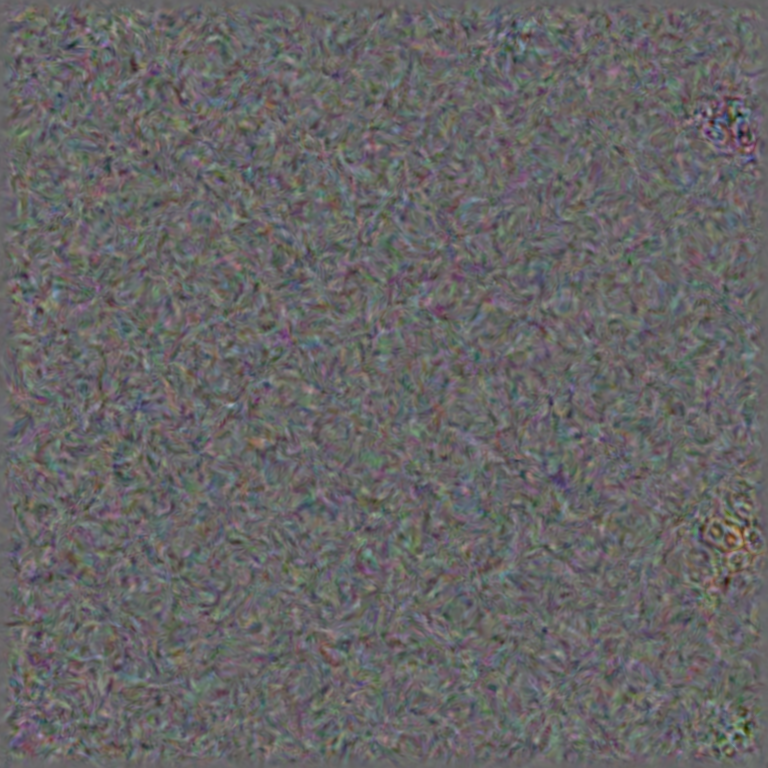
A WebGL 2 fragment shader for this texture:

```glsl
#version 300 es
precision highp float;
// Grey field of soft, faintly coloured grains with a few rippled spots near the border.

#define BASE_COLOR vec3(0.404, 0.399, 0.403)
#define BROAD_CELLS 15.0
#define LUMA_WEIGHTS vec4(0.14, 0.36, 0.72, 0.32)
#define CHROMA_WEIGHTS vec4(0.26, 0.62, 0.66, 0.14)
#define LUMA_CONTRAST 0.100
#define CHROMA_CONTRAST 0.062
#define GRAINS_PER_CELL 3
#define EDGE_FADE 0.022
#define SPOT_COUNT 8
#define SPOT_RADIUS 0.05
#define RIPPLE_CELLS 34.0
#define RIPPLE_CONTRAST 0.13

uniform vec2 u_resolution;
out vec4 fragColor;

const float TAU = 6.28319;

// Integer hash: three values from 0 to 1 per cell and seed
vec3 hash3(vec2 cell, int seed) {
    uvec3 v = uvec3(ivec3(ivec2(cell) + 64, seed));
    v = v * 1664525u + 1013904223u;
    v.x += v.y * v.z; v.y += v.z * v.x; v.z += v.x * v.y;
    v ^= v >> 16u;
    v.x += v.y * v.z; v.y += v.z * v.x; v.z += v.x * v.y;
    return vec3(v >> 8u) / 16777216.0;
}

// Sum of randomly turned, short wavy grains, each with its own tint
vec3 grainNoise(vec2 p, int seed, float lumaGain, float chromaGain) {
    vec2 cell = floor(p);
    vec3 sum = vec3(0.0);
    for (int y = -1; y <= 1; y++)
    for (int x = -1; x <= 1; x++)
    for (int k = 0; k < GRAINS_PER_CELL; k++) {
        vec2 c = cell + vec2(x, y);
        vec3 place = hash3(c, seed + 2 * k);
        vec3 tint = hash3(c, seed + 2 * k + 1) * 2.0 - 1.0;
        vec2 d = p - c - place.xy;
        float angle = place.z * TAU;
        vec2 axis = vec2(cos(angle), sin(angle));
        float along = dot(d, axis);
        float across = dot(d, vec2(-axis.y, axis.x));
        float window = max(0.0, 1.0 - dot(d, d));
        float envelope = window * exp(-3.2 * along * along - 5.0 * across * across);
        float wave = cos(across * 6.0 + fract(place.z * 37.0) * TAU);
        float luma = fract(place.x * 53.0) * 2.0 - 1.0;
        vec3 chroma = tint - dot(tint, vec3(0.3333));
        sum += envelope * wave * (luma * lumaGain + chroma * chromaGain);
    }
    return sum * 1.25;
}

// Distance to the nearest scattered point
float cellDistance(vec2 p) {
    vec2 cell = floor(p);
    float nearest = 4.0;
    for (int y = -1; y <= 1; y++)
    for (int x = -1; x <= 1; x++) {
        vec2 c = cell + vec2(x, y);
        nearest = min(nearest, length(p - c - hash3(c, 90).xy));
    }
    return nearest;
}

// Spots set around the border: rgb is their tint, a is their strength
vec4 borderSpots(vec2 p) {
    vec4 spots = vec4(0.0);
    for (int i = 0; i < SPOT_COUNT; i++) {
        float angle = 0.82 * float(i) - 0.31;
        vec2 center = 0.5 + 0.455 * clamp(1.5 * vec2(cos(angle), sin(angle)), -1.0, 1.0);
        vec3 rnd = hash3(vec2(i, 7), 70);
        float strength = 0.2 + 0.8 * max(0.0, cos(angle));
        vec2 d = (p - center) / (SPOT_RADIUS * mix(0.7, 1.1, rnd.x));
        d += 0.3 * sin(d.yx * 3.0 + rnd.yz * TAU);
        float mask = strength * exp(-dot(d, d));
        spots.rgb += 0.05 * mask * cos(angle * 2.0 + vec3(0.0, 2.1, 4.2));
        spots.a += mask;
    }
    return spots;
}

void main() {
    vec2 p = gl_FragCoord.xy / u_resolution;

    // Slightly bent coordinates keep the grains irregular
    vec2 bent = p + 0.003 * sin(p.yx * 47.0 + 2.0 * sin(p * 31.0));

    // Four sizes of grain: the broad ones carry tint, the small ones lightness
    vec4 lumaGains = LUMA_WEIGHTS * LUMA_CONTRAST;
    vec4 chromaGains = CHROMA_WEIGHTS * CHROMA_CONTRAST;
    vec3 grains = vec3(0.0);
    for (int i = 0; i < 4; i++) {
        float cells = BROAD_CELLS * exp2(float(i));
        grains += grainNoise(bent * cells, 1 + 10 * i, lumaGains[i], chromaGains[i]);
    }

    // Contrast drifts over the field and dies out at the border
    vec2 inset = min(p, 1.0 - p);
    float edge = smoothstep(0.0, EDGE_FADE, min(inset.x, inset.y));
    float drift = 1.08 - 0.16 * p.x + 0.07 * sin(p.x * 9.0 + 3.0 * sin(p.y * 7.0));

    // Ringed ripples inside the spots
    vec4 spots = borderSpots(p);
    float rings = cellDistance(bent * RIPPLE_CELLS) * 14.0;
    vec3 ripples = cos(rings + vec3(0.0, 0.5, 1.0)) * RIPPLE_CONTRAST * spots.a;

    vec3 detail = grains * drift * (1.0 + 0.9 * spots.a) + ripples + spots.rgb;
    fragColor = vec4(BASE_COLOR + detail * mix(0.25, 1.0, edge), 1.0);
}
```
